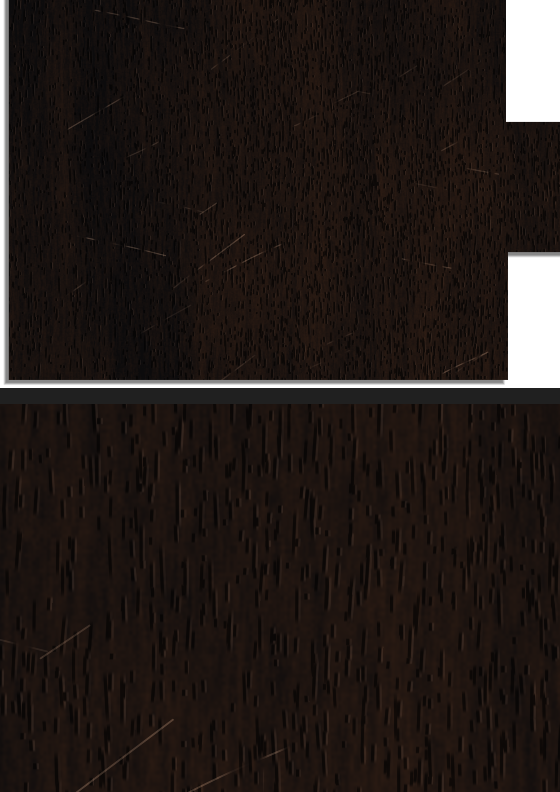
Top, the full canvas; bottom, a detail of the centre.
Write a WebGL 2 fragment shader that draws this texture.

```glsl
#version 300 es
precision highp float;
// Dark stained wood panel with a side tab, on white with a soft drop shadow.
// Stretched value noise makes the grain, jittered cells make the pores,
// and a loop of hashed line segments makes the fine scratches.

uniform vec2 u_resolution;
out vec4 fragColor;

float hash(vec2 cell) {
  uvec2 q = uvec2(ivec2(floor(cell))) * uvec2(1597u, 3812u) + 7919u;
  uint n = (q.x ^ (q.y << 3)) * 747796u + q.y * 28657u;
  n = (n ^ (n >> 15)) * 739397u;
  n = (n ^ (n >> 13)) * 277803u;
  return float((n ^ (n >> 16)) & 65535u) / 65535.0;
}

float noise(vec2 p) {
  vec2 i = floor(p), f = fract(p);
  f = f * f * (3.0 - 2.0 * f);
  return mix(mix(hash(i), hash(i + vec2(1, 0)), f.x),
             mix(hash(i + vec2(0, 1)), hash(i + vec2(1, 1)), f.x), f.y);
}

float boxDistance(vec2 p, vec2 low, vec2 high) {
  vec2 d = max(low - p, p - high);
  return length(max(d, 0.0)) + min(max(d.x, d.y), 0.0);
}

float panelDistance(vec2 p) {
  float body = boxDistance(p, vec2(0.0225, 0.021), vec2(1.304, 1.2));
  float foot = boxDistance(p, vec2(0.0225, 0.021), vec2(1.309, 0.4));
  float tab = boxDistance(p, vec2(1.2, 0.350), vec2(1.7, 0.686));
  return min(min(body, foot), tab);
}

float segmentDistance(vec2 p, vec2 a, vec2 b) {
  vec2 ab = b - a;
  return length(p - a - ab * clamp(dot(p - a, ab) / dot(ab, ab), 0.0, 1.0));
}

// x: dark pore, y: lit rim beside it
vec2 pores(vec2 p, vec2 size, float seed, float density, float px) {
  vec2 g = p / size;
  g.y += hash(vec2(floor(g.x), seed)) * 7.0;
  vec2 id = floor(g) + seed * 37.0;
  if (hash(id) > density) return vec2(0);
  vec2 q = (fract(g) - 0.5) * size;
  q.x -= (hash(id + 11.0) - 0.5) * size.x * 0.4 + q.y * (hash(id + 23.0) - 0.5) * 0.12;
  float halfLength = size.y * mix(0.15, 0.46, hash(id + 41.0));
  float taper = 1.0 - smoothstep(0.5 * halfLength, halfLength, abs(q.y));
  float core = 1.0 - smoothstep(0.0008, 0.0010 + px, abs(q.x));
  float rim = 1.0 - smoothstep(0.0004, 0.0005 + px, abs(q.x - 0.0026));
  return vec2(core, rim * hash(id + 59.0)) * taper;
}

float scratches(vec2 p, float px) {
  float sum = 0.0;
  for (float i = 0.0; i < 26.0; i++) {
    vec2 start = vec2(hash(vec2(i, 3)) * 1.2 + 0.02, pow(hash(vec2(i, 5)), 1.4));
    float slope = hash(vec2(i, 7)) < 0.2 ? -0.2 : mix(0.38, 0.65, hash(vec2(i, 9)));
    float reach = mix(0.05, 0.24, hash(vec2(i, 13)));
    vec2 end = start + reach * vec2(cos(slope), sin(slope));
    vec2 bent = p + vec2(0, 0.006 * noise(p * 9.0 + i));
    float line = 1.0 - smoothstep(0.0003, 0.0004 + px, segmentDistance(bent, start, end));
    float wear = smoothstep(0.2, 0.8, noise(vec2(p.x * 60.0, i)));
    sum += line * wear * mix(0.25, 1.0, hash(vec2(i, 17)));
  }
  return min(sum, 1.0);
}

vec3 wood(vec2 p, float px) {
  vec2 w = p + vec2(0.012 * noise(p * vec2(5, 3)) + 0.004 * noise(p * vec2(20, 9)), 0);

  // Broad stain: black at the left and upper right, red brown between
  float warmth = smoothstep(0.2, 0.85, p.x);
  warmth *= 1.0 - 0.65 * smoothstep(0.85, 1.1, p.x) * smoothstep(0.6, 0.85, p.y);
  float bands = noise(w * vec2(11, 0.9)) * 0.6 + noise(w * vec2(34, 1.7) + 50.0) * 0.4;
  float clouds = noise(p * vec2(8, 4) + 20.0);
  float edge = smoothstep(0.277, 0.283, p.x) * (1.0 - smoothstep(0.29, 0.42, p.x));
  float tone = 0.06 + 0.36 * warmth + 0.55 * (bands - 0.4) + 0.25 * (clouds - 0.5);
  tone -= 0.12 * edge * (1.0 - smoothstep(0.2, 0.45, p.y));

  // Fibres and fine grit
  tone += 0.36 * (noise(w * vec2(170, 14)) - 0.5);
  tone += 0.30 * (noise(w * vec2(330, 70) + 90.0) - 0.5);
  tone += 0.22 * (noise(p * 300.0 + 30.0) - 0.5);
  vec3 color = mix(vec3(0.064, 0.051, 0.050), vec3(0.175, 0.108, 0.074), clamp(tone, -0.15, 1.0));

  // Pores, denser toward the right
  vec2 marks = vec2(0);
  for (float k = 0.0; k < 4.0; k++) {
    vec2 size = vec2(0.009 + 0.002 * k, 0.022 + 0.013 * k);
    marks = max(marks, pores(w + k * 0.37, size, k + 1.0, 0.22 + 0.18 * warmth, px));
  }
  color *= 1.0 - 0.6 * marks.x;
  color += vec3(0.085, 0.068, 0.058) * marks.y * (1.0 - marks.x);
  return color + vec3(0.21, 0.17, 0.14) * scratches(p, px);
}

void main() {
  float px = 1.0 / u_resolution.y;
  vec2 p = gl_FragCoord.xy * px;

  // White ground with a shadow falling to the lower left
  float shadow = 1.0 - smoothstep(-0.005, 0.005, panelDistance(p + vec2(0.0105, 0.0105)));
  vec3 color = mix(vec3(1), vec3(0.53), shadow);

  float panel = 1.0 - smoothstep(-0.5 * px, 0.5 * px, panelDistance(p));
  fragColor = vec4(mix(color, wood(p, px), panel), 1);
}
```
